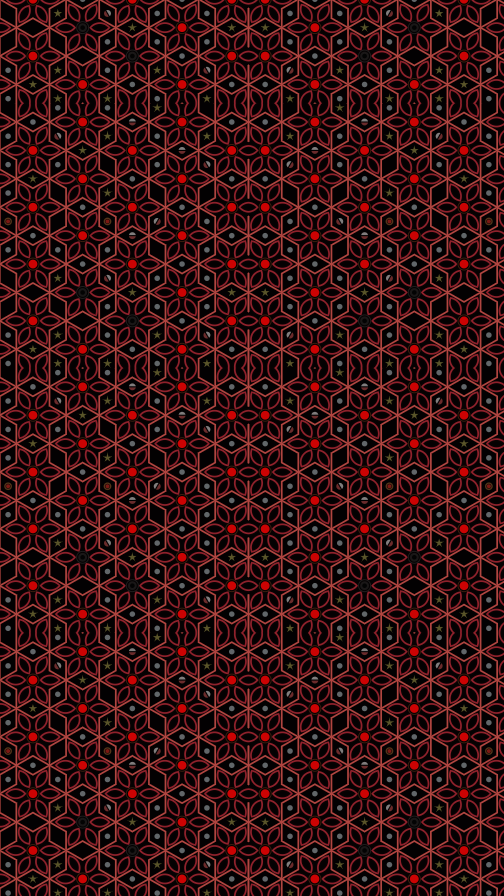
This pattern is drawn by a WebGL 2 fragment shader. Its source:

```glsl
#version 300 es
precision highp float;

uniform vec2 u_resolution;
out vec4 fragColor;

const float PI = 3.14159265;
float pixel;

float cover(float d) { return clamp(0.5 - d / pixel, 0.0, 1.0); }

float stroke(float d, float halfWidth) { return cover(abs(d) - halfWidth); }

float hash(vec2 p) { return fract(sin(dot(p, vec2(12.99, 78.23))) * 4375.85); }

// Five-pointed star, tip towards negative y
float starDistance(vec2 p, float radius) {
    float sector = 2.0 * PI / 5.0;
    float a = atan(p.x, -p.y);
    a = abs(a - sector * round(a / sector));
    return dot(length(p) * vec2(cos(a), sin(a)), vec2(0.328, 0.945)) - 0.328 * radius;
}

// Almond petal in sector coordinates; the edge axis is x
float petalDistance(vec2 w) {
    float along = dot(w, vec2(0.866, 0.5));
    float across = abs(dot(w, vec2(-0.5, 0.866)));
    return length(vec2(along - 0.3, across + 0.13)) - 0.21;
}

// Small motif between two flowers, chosen by its lattice position
vec3 addOrnament(vec3 color, vec2 o, vec2 axis, float pick) {
    float r = length(o);
    if (pick < 0.48) {
        color = mix(color, vec3(0.38, 0.40, 0.41), cover(r - 0.048));
    } else if (pick < 0.68) {
        color = mix(color, vec3(0.35, 0.33, 0.16), cover(starDistance(o, 0.075)));
    } else if (pick < 0.79) {
        float h = dot(o, axis);
        vec3 halves = mix(vec3(0.50, 0.49, 0.49), vec3(0.42, 0.17, 0.17), step(0.0, h));
        color = mix(color, halves, cover(r - 0.06) * cover(0.01 - abs(h)));
    } else if (pick < 0.85) {
        color = mix(color, vec3(0.33, 0.20, 0.10), stroke(r - 0.055, 0.012));
        color = mix(color, vec3(0.48, 0.10, 0.08), cover(r - 0.035));
    }
    return color;
}

void main() {
    pixel = 15.77 / u_resolution.y;

    // Left and right halves mirror; the tile repeats downwards
    vec2 p = vec2(gl_FragCoord.x - 0.493 * u_resolution.x,
                  u_resolution.y - gl_FragCoord.y) / u_resolution.y;
    p *= vec2(15.61, 15.77);
    vec2 q = vec2(abs(p.x) - 1.157, mod(p.y - 1.817, 4.661) - 0.3305);

    // Nearest flower on a triangular lattice
    vec2 cell = vec2(1.73205, 1.0);
    vec2 f = q - cell * round(q / cell);
    vec2 g = q - cell * (floor(q / cell) + 0.5);
    if (dot(g, g) < dot(f, f)) f = g;
    vec2 center = q - f;

    // Sixfold sector around the axis to the neighbouring flower
    float angle = (floor(atan(f.y, f.x) / (PI / 3.0)) + 0.5) * PI / 3.0;
    vec2 dir = vec2(cos(angle), sin(angle));
    vec2 w = vec2(dot(f, dir), abs(dot(f, vec2(-dir.y, dir.x))));

    // Petals and the star outline around them
    vec3 color = vec3(0.012, 0.004, 0.006);
    float petal = petalDistance(w);
    float outline = dot(w - vec2(0.3333, 0.0), vec2(0.866, -0.5));
    color += vec3(0.07, 0.015, 0.02) * exp(-abs(petal) * 45.0);
    color = mix(color, vec3(0.56, 0.13, 0.17), stroke(petal, 0.015));
    color = mix(color, vec3(0.69, 0.27, 0.25), stroke(outline, 0.015));

    // Ornament at the midpoint of the edge
    vec2 spot = round((center + dir * 0.5) / vec2(0.433, 0.25));
    color = addOrnament(color, f - dir * 0.5, dir * sign(dir.y), hash(spot));

    // Flower heart: red disc and thin ring, or a dark one
    float r = length(f);
    bool dark = length(center - vec2(1.3, 3.25)) < 0.6;
    vec3 heart = dark ? vec3(0.10, 0.09, 0.09) : vec3(0.80, 0.01, 0.01);
    vec3 ring = dark ? vec3(0.13, 0.12, 0.12) : vec3(0.24, 0.12, 0.06);
    color = mix(color, ring, stroke(r - 0.105, 0.008));
    color = mix(color, heart, cover(r - 0.077));
    if (dark) color = mix(color, vec3(0.01), cover(r - 0.04));

    fragColor = vec4(color, 1.0);
}
```
